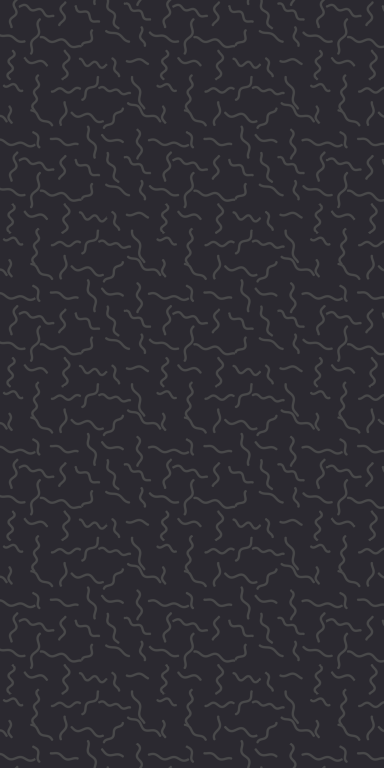
Write a Shadertoy shader that draws this pattern.

```glsl
// Draws a dark ground covered with short, thin grey squiggles in a repeating tile.

const vec3 GROUND = vec3(0.168, 0.162, 0.188);
const vec3 INK = vec3(0.285, 0.285, 0.290);

const float TILE_SIZE = 0.4;          // tile width, in canvas widths
const int CELLS = 6;                  // cells per tile side, even for the weave
const float LINE_RADIUS = 0.046;      // the values below are in cell widths
const float JITTER = 0.14;
const vec2 HALF_LENGTH = vec2(0.36, 0.80);
const vec2 AMPLITUDE = vec2(0.055, 0.105);
const vec2 WAVELENGTH = vec2(0.55, 0.85);
const float BEND = 0.16;
const vec2 FLAT_ANGLES = vec2(-0.80, 0.15);   // radians
const vec2 STEEP_ANGLES = vec2(0.65, 2.05);
const float STEEP_SCALE = 0.86;       // steep strokes are a little shorter
const float TAU = 6.2831853;

// Integer hash: four random values in 0..1 for a cell and a seed
vec4 hash4(ivec2 cell, uint seed) {
    uvec4 v = uvec4(uvec2(cell), seed, 7u) * 1664525u + 1013904223u;
    for (int i = 0; i < 2; i++) {
        v.x += v.y * v.w;
        v.y += v.z * v.x;
        v.z += v.x * v.y;
        v.w += v.y * v.z;
        v ^= v >> 16u;
    }
    return vec4(v >> 8u) / 16777216.0;
}

float pick(vec2 range, float t) {
    return mix(range.x, range.y, t);
}

// Distance to a bent sine stroke lying along x, with rounded ends
float squiggle(vec2 p, float halfLength, float amplitude, float wavelength,
               float phase, float bend) {
    float k = TAU / wavelength;
    float x = clamp(p.x, -halfLength, halfLength);
    float height = amplitude * sin(k * x + phase) + bend * x * x;
    float slope = amplitude * k * cos(k * x + phase) + 2.0 * bend * x;
    float beyond = p.x - x;
    float across = p.y - height;
    // Correct for the slope along the stroke, use plain distance past its ends
    return beyond == 0.0 ? abs(across) * inversesqrt(1.0 + slope * slope)
                         : length(vec2(beyond, across));
}

// Distance to the stroke that belongs to one cell
float cellStroke(vec2 p, ivec2 cell) {
    ivec2 id = ((cell % CELLS) + CELLS) % CELLS;
    vec4 place = hash4(id, 11u);
    vec4 shape = hash4(id, 29u);

    // Flat and steep strokes alternate, which keeps neighbours apart
    bool steep = (id.x + id.y) % 2 == 1;
    float angle = pick(steep ? STEEP_ANGLES : FLAT_ANGLES, place.z);
    float halfLength = pick(HALF_LENGTH, place.w) * (steep ? STEEP_SCALE : 1.0);

    vec2 q = p - vec2(cell) - 0.5 - JITTER * (2.0 * place.xy - 1.0);
    float c = cos(angle), s = sin(angle);
    q = vec2(c * q.x + s * q.y, c * q.y - s * q.x);

    float bend = BEND * (2.0 * fract(shape.x * 7.0 + shape.w) - 1.0);
    return squiggle(q, halfLength, pick(AMPLITUDE, shape.x),
                    pick(WAVELENGTH, shape.y), TAU * shape.z, bend);
}

void mainImage(out vec4 fragColor, in vec2 fragCoord) {
    float cellsPerWidth = float(CELLS) / TILE_SIZE;
    vec2 p = fragCoord / iResolution.x * cellsPerWidth;
    float pixel = cellsPerWidth / iResolution.x;

    // Nearest stroke among the surrounding cells
    ivec2 home = ivec2(floor(p));
    float nearest = 10.0;
    for (int j = -1; j <= 1; j++)
        for (int i = -1; i <= 1; i++)
            nearest = min(nearest, cellStroke(p, home + ivec2(i, j)));

    // Smooth edge about one pixel wide
    float ink = 1.0 - smoothstep(LINE_RADIUS - 0.7 * pixel,
                                 LINE_RADIUS + 0.7 * pixel, nearest);
    fragColor = vec4(mix(GROUND, INK, ink), 1.0);
}
```
